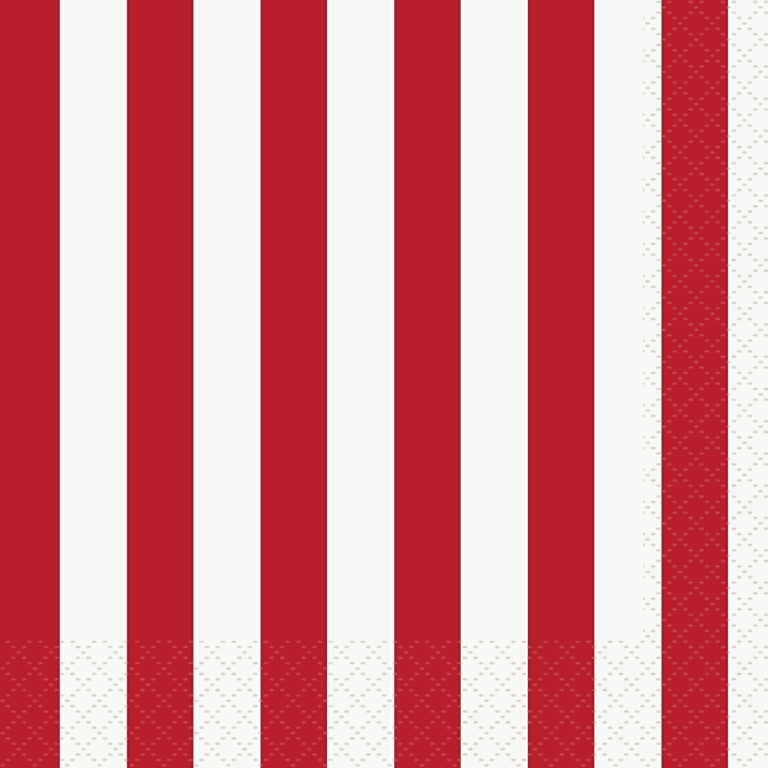
This pattern is drawn by a WebGL 2 fragment shader. Its source:

```glsl
#version 300 es
precision highp float;
// Upright red and white stripes with dark, slightly haloed edges.
// A band on the right and one at the foot are embossed with small dashes
// that lie on a diamond lattice, found from integer cell coordinates.

#define STRIPE_PERIOD 0.1740
#define STRIPE_START -0.0087
#define STRIPE_WIDTH 0.0866
#define EDGE_SOFT 0.0011
#define EDGE_LINE 0.0030
#define HALO_WIDTH 0.0065
#define BAND_LEFT 0.8372
#define BAND_TOP 0.1660
#define DASH_CELL 0.0070
#define LATTICE_CELLS 6.0

uniform vec2 u_resolution;
out vec4 fragColor;

const vec3 RED = vec3(0.730, 0.120, 0.176);
const vec3 DARK_RED = vec3(0.570, 0.115, 0.155);
const vec3 PAPER = vec3(0.970, 0.968, 0.960);
const vec3 HALO = vec3(0.995, 0.990, 0.988);
const vec3 DASH_ON_PAPER = vec3(0.835, 0.805, 0.790);
const vec3 DASH_ON_RED = vec3(0.790, 0.270, 0.320);

float hash(vec2 p) {
    p = fract(p * vec2(0.1031, 0.1137));
    p += dot(p, p.yx + 33.33);
    return fract((p.x + p.y) * p.x * 17.0);
}

// Signed distance to the nearest stripe edge, negative inside the red.
float stripeDistance(float x) {
    float offset = mod(x - STRIPE_START - 0.5 * STRIPE_WIDTH
                       + 0.5 * STRIPE_PERIOD, STRIPE_PERIOD);
    return abs(offset - 0.5 * STRIPE_PERIOD) - 0.5 * STRIPE_WIDTH;
}

// 1 on cells that lie on either family of diagonals.
float onLattice(vec2 cell) {
    float rising = mod(cell.x - cell.y, LATTICE_CELLS);
    float falling = mod(cell.x + cell.y, LATTICE_CELLS);
    return min(rising, falling) < 0.5 ? 1.0 : 0.0;
}

// Coverage of the flat, rounded dashes, with slightly uneven pressure.
float embossing(vec2 uv, float pixel) {
    vec2 grid = uv / DASH_CELL;
    vec2 cell = floor(grid);
    vec2 local = (fract(grid) - 0.5) * DASH_CELL;
    local.x -= clamp(local.x, -0.0014, 0.0014);
    float dash = length(local) - 0.0015;
    float soft = max(pixel, 0.0009);
    float pressure = 0.75 + 0.25 * hash(cell);
    return onLattice(cell) * pressure * (1.0 - smoothstep(-soft, soft, dash));
}

void main() {
    vec2 uv = gl_FragCoord.xy / u_resolution;
    float pixel = 1.0 / min(u_resolution.x, u_resolution.y);
    float soft = max(EDGE_SOFT, 0.7 * pixel);

    // Stripes, with a dark inner edge and a bright outer one.
    float d = stripeDistance(uv.x);
    float red = 1.0 - smoothstep(-soft, soft, d);
    float edgeLine = smoothstep(-EDGE_LINE - soft, -EDGE_LINE + soft, d);
    float halo = 1.0 - smoothstep(0.5 * HALO_WIDTH, HALO_WIDTH, d);
    vec3 ink = mix(RED, DARK_RED, 0.8 * edgeLine);
    vec3 color = mix(mix(PAPER, HALO, halo), ink, red);

    // Embossed bands along the right side and the foot.
    float rightBand = smoothstep(BAND_LEFT - pixel, BAND_LEFT + pixel, uv.x);
    float footBand = 1.0 - smoothstep(BAND_TOP - pixel, BAND_TOP + pixel, uv.y);
    float dashes = embossing(uv, pixel) * max(rightBand, footBand);
    color = mix(color, mix(DASH_ON_PAPER, DASH_ON_RED, red), dashes);

    fragColor = vec4(color, 1.0);
}
```
